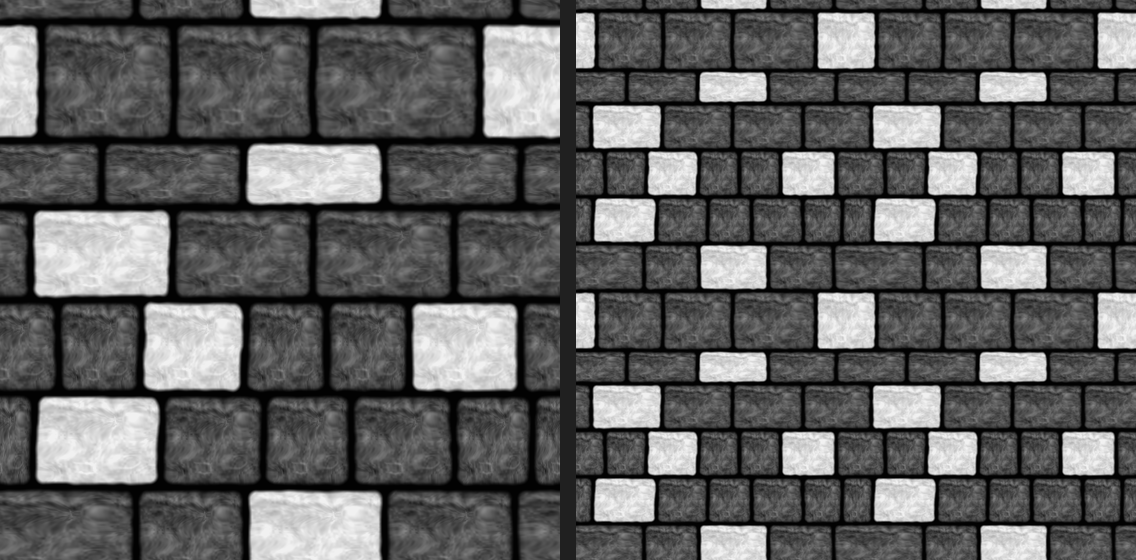
Left: one tile. Right: repeated 2 by 2.
Give the GLSL for this texture map, as a three.js fragment shader.

```glsl
varying vec2 vUv;

struct Course {
  float bottom, top;
  vec2 pale;          // left joints of pale stones
  vec3 darkA, darkB;  // left joints of dark stones
};

float hash(vec2 p) {
  vec3 h = fract(p.xyx * 0.1031);
  h += dot(h, h.yzx + 33.33);
  return fract((h.x + h.y) * h.z);
}

// Value noise that wraps after a whole number of cells
float noise(vec2 p, vec2 period) {
  vec2 cell = floor(p), f = fract(p);
  f = f * f * (3.0 - 2.0 * f);
  vec2 a = mod(cell, period), b = mod(cell + 1.0, period);
  return mix(mix(hash(a), hash(vec2(b.x, a.y)), f.x),
             mix(hash(vec2(a.x, b.y)), hash(b), f.x), f.y);
}

float grid(vec2 p, vec2 count) {
  return noise(p * count, count);
}

float blob(vec2 p, vec2 center, vec2 radius) {
  vec2 d = (p - center) / radius;
  return exp(-dot(d, d));
}

// Six courses of unequal height, from the bottom up
Course courseAt(float y) {
  vec3 a;
  if (y < 0.169) {
    a = vec3(0.689, 0.922, 0.245);
    return Course(0.0, 0.169, vec2(0.440), a, a);
  }
  if (y < 0.336)
    return Course(0.169, 0.336, vec2(0.061), vec3(0.289, 0.473, 0.628), vec3(0.811, 0.952, 0.952));
  if (y < 0.503)
    return Course(0.336, 0.503, vec2(0.251, 0.730), vec3(0.437, 0.585, 0.931), vec3(0.103));
  if (y < 0.669) {
    a = vec3(0.310, 0.560, 0.812);
    return Course(0.503, 0.669, vec2(0.056), a, a);
  }
  if (y < 0.788) {
    a = vec3(0.685, 0.930, 0.182);
    return Course(0.669, 0.788, vec2(0.437), a, a);
  }
  a = vec3(0.072, 0.312, 0.559);
  return Course(0.788, 1.0, vec2(0.854), a, a);
}

// Wrapped distance to the nearest pale (x) and dark (y) joint on one side
vec2 jointGap(float x, float side, Course c) {
  vec2 p = fract(side * (x - c.pale));
  vec3 d = min(fract(side * (x - c.darkA)), fract(side * (x - c.darkB)));
  return vec2(min(p.x, p.y), min(d.x, min(d.y, d.z)));
}

// Relief stretched over every stone, around zero
float relief(vec2 q) {
  vec2 warp = vec2(grid(q, vec2(7.0)), grid(q + 0.37, vec2(6.0))) - 0.5;
  vec2 w = q + 0.09 * warp;
  float t = 0.0, amp = 0.42;
  vec2 count = vec2(6.0, 5.0);
  for (int i = 0; i < 4; i++) {
    t += amp * (grid(w + 0.13 * float(i), count) - 0.5);
    count *= 2.0;
    amp *= 0.86;
  }
  t += 0.22 * (grid(q + vec2(0.15 * q.y, 0.0), vec2(34.0, 7.0)) - 0.5);

  // Worn veins, strongest at the lower right and upper right
  float vein = 1.0 - smoothstep(0.0, 0.13, abs(grid(w, vec2(9.0, 8.0)) - 0.5));
  float veined = blob(q, vec2(0.72, 0.2), vec2(0.32, 0.18)) + 0.7 * blob(q, vec2(0.75, 0.72), vec2(0.25, 0.2));
  t += 0.26 * (vein - 0.3) * veined;

  // Broken ledge under the top edge
  float ledge = q.y - 0.86 - 0.12 * (grid(q, vec2(8.0, 2.0)) - 0.5);
  float chipped = smoothstep(0.2, 0.6, grid(q, vec2(7.0, 3.0)));
  t += chipped * (0.16 * exp(-pow(ledge / 0.03, 2.0)) - 0.32 * exp(-pow((ledge + 0.055) / 0.03, 2.0)));

  // Pits, a bright chip and a raised ring
  t -= 0.30 * blob(w, vec2(0.15, 0.72), vec2(0.07, 0.06));
  t -= 0.28 * blob(w, vec2(0.25, 0.20), vec2(0.10, 0.09));
  t += 0.45 * blob(w, vec2(0.12, 0.55), vec2(0.035, 0.06));
  vec2 r = abs(w - vec2(0.44, 0.23));
  float ring = max(r.x, r.y * 1.1 + r.x * 0.25) - 0.065;
  t += 0.28 * exp(-pow(ring / 0.016, 2.0));
  return t;
}

void main() {
  // Slightly crooked joints
  vec2 wobble = vec2(grid(vUv, vec2(9.0, 12.0)), grid(vUv + 0.41, vec2(12.0))) - 0.5;
  vec2 p = vUv + vec2(0.007, 0.003) * wobble;
  p.y = fract(p.y + 0.039);

  Course c = courseAt(p.y);
  vec2 before = jointGap(p.x, 1.0, c), after = jointGap(p.x, -1.0, c);
  float left = min(before.x, before.y), right = min(after.x, after.y);
  float pale = step(before.x, before.y);
  vec2 q = vec2(left / (left + right), (p.y - c.bottom) / (c.top - c.bottom));

  // Rounded outline with a rough rim
  float halfJoint = 0.0065, corner = 0.014;
  vec2 inset = vec2(min(left, right), min(p.y - c.bottom, c.top - p.y)) - halfJoint;
  float edge = corner - length(max(corner - inset, 0.0));
  edge += 0.003 * (grid(vUv, vec2(60.0)) - 0.5);
  float body = smoothstep(-0.004, 0.005, edge);
  float rim = smoothstep(-0.002, corner, edge);

  float t = relief(q);
  float darkTone = (0.29 + 0.36 * t) * mix(0.62, 1.0, rim);
  float paleTone = (0.83 + 0.30 * t) * mix(0.94, 1.0, rim);
  float tone = body * clamp(mix(darkTone, paleTone, pale), 0.05, 0.94);
  gl_FragColor = vec4(vec3(tone + 0.006), 1.0);
}
```
